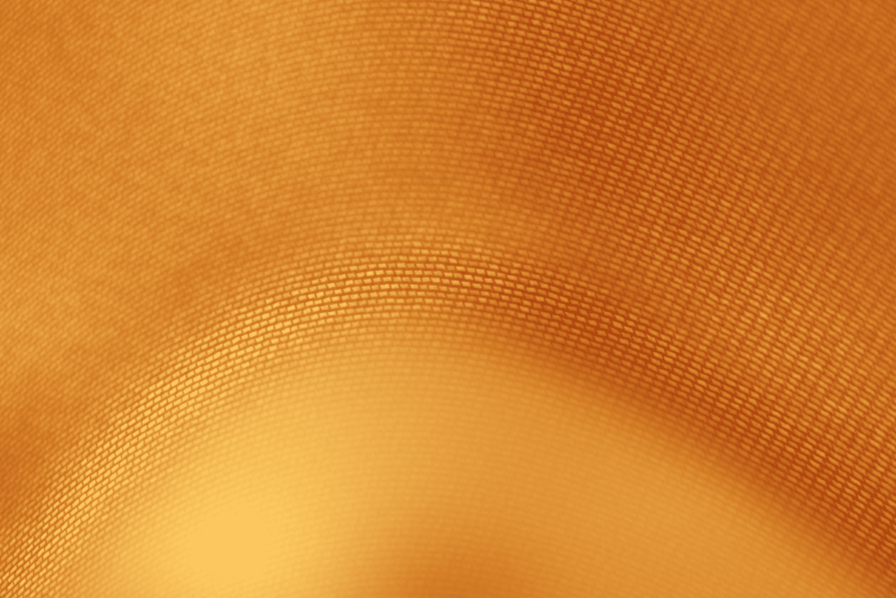
This texture is drawn by a Shadertoy shader. Its source:

```glsl
#define SHADE vec3(0.69, 0.28, 0.06)
#define CLOTH vec3(0.835, 0.50, 0.155)
#define SHEEN vec3(0.985, 0.78, 0.37)
#define STITCH vec2(0.0162, 0.0118)
#define CREST_TOP vec2(0.72, 0.54)
#define CREST_BEND 1.05
#define WEAVE_DEPTH 0.56
#define BLUR_DEPTH 0.17
#define COLUMN_LEAN 0.38
#define FIBRE 0.13
#define MOTTLE 0.08
#define DRAPE_CONTRAST 1.13

float hash(vec2 p) {
    vec3 q = fract(vec3(p.xyx) * 0.1031);
    q += dot(q, q.yzx + 33.33);
    return fract((q.x + q.y) * q.z);
}

float noise(vec2 p) {
    vec2 i = floor(p), f = fract(p);
    f = f * f * (3.0 - 2.0 * f);
    return mix(mix(hash(i), hash(i + vec2(1, 0)), f.x),
               mix(hash(i + vec2(0, 1)), hash(i + 1.0), f.x), f.y);
}

float glow(vec2 p, vec2 centre, vec2 radius) {
    vec2 d = (p - centre) / radius;
    return exp(-dot(d, d));
}

float bell(float x, float width) {
    return exp(-x * x / (width * width));
}

// Height of the fold: a parabola on the left, straightening to the right
float crestHeight(float x) {
    float d = x - CREST_TOP.x;
    return CREST_TOP.y - CREST_BEND * d * d / (1.0 + 0.7 * max(d, 0.0));
}

// Signed distance to the fold, positive above it
float crestDistance(vec2 p) {
    float e = 0.005;
    float slope = (crestHeight(p.x + e) - crestHeight(p.x - e)) / (2.0 * e);
    return (p.y - crestHeight(p.x)) / sqrt(1.0 + slope * slope);
}

// Broad light and shade over the draped cloth
float drapeTone(vec2 p, float s) {
    float above = mix(0.57, 0.33, smoothstep(0.48, 1.02, p.x + 0.12 * (p.y - 0.7)));
    above -= 0.13 * glow(p, vec2(1.02, 0.80), vec2(0.20, 0.22));
    above -= 0.05 * glow(p, vec2(1.40, 0.68), vec2(0.18, 0.12));
    above += 0.10 * glow(p, vec2(0.80, 0.61), vec2(0.16, 0.06));
    above += 0.08 * glow(p, vec2(1.32, 0.40), vec2(0.22, 0.14));
    above += 0.08 * glow(p, vec2(0.08, 0.45), vec2(0.20, 0.12));
    above += 0.06 * glow(p, vec2(0.40, 0.92), vec2(0.16, 0.14));
    above -= 0.10 * glow(p, vec2(0.0, 1.0), vec2(0.20, 0.25));
    above -= 0.12 * glow(p, vec2(0.0, 0.20), vec2(0.08, 0.12));
    above -= 0.06 * bell(s - 0.12, 0.06) * (1.0 - smoothstep(0.3, 0.7, p.x));

    float below = 0.58;
    below += 0.25 * glow(p, vec2(0.45, 0.27), vec2(0.32, 0.22));
    below += 0.30 * glow(p, vec2(0.38, 0.04), vec2(0.26, 0.16));
    below -= 0.20 * glow(p, vec2(0.74, -0.02), vec2(0.17, 0.14));
    below += 0.06 * glow(p, vec2(1.10, 0.14), vec2(0.25, 0.12));

    float tone = mix(below, above, smoothstep(-0.15, 0.08, s));

    // Shadow under the right arm, crisper on its lower side
    float offset = s + 0.065;
    float shadow = bell(offset, offset < 0.0 ? 0.075 : 0.095);
    tone -= 0.29 * shadow * smoothstep(0.62, 0.98, p.x);
    tone += 0.12 * bell(s + 0.01, 0.05) * (1.0 - smoothstep(0.3, 0.7, p.x))
                 * smoothstep(0.0, 0.15, p.x);
    return 0.5 + DRAPE_CONTRAST * (tone - 0.5);
}

// Staggered rows of rounded stitches that follow the fold, roughly zero on average
float weave(vec2 p, float focus) {
    vec2 q = vec2(p.x + COLUMN_LEAN * p.y, p.y - 0.66 * crestHeight(p.x) + 0.06 * p.x) / STITCH;
    float footprint = fwidth(q.y);
    q += 0.18 * (vec2(noise(p * 60.0), noise(p * 60.0 + 19.0)) - 0.5);
    float row = floor(q.y);
    q.x += 0.5 * mod(row, 2.0);
    vec2 cell = fract(q) - 0.5;
    cell.y -= 0.12 * cell.x;
    vec2 box = abs(cell) - vec2(0.25, 0.13);
    float d = length(max(box, 0.0)) + min(max(box.x, box.y), 0.0) - 0.16;
    float soft = mix(0.32, 0.15, focus) + 0.2 * footprint;
    float pill = 1.0 - smoothstep(-soft, soft, d);
    float lit = pill * (0.92 + 0.5 * cell.y + 0.35 * (hash(vec2(floor(q.x), row)) - 0.5));
    return (lit - 0.46) * (1.0 - smoothstep(0.5, 1.1, footprint));
}

vec3 clothColor(float tone) {
    tone = clamp(tone, 0.0, 1.0);
    return tone < 0.5 ? mix(SHADE, CLOTH, tone * 2.0)
                      : mix(CLOTH, SHEEN, tone * 2.0 - 1.0);
}

void mainImage(out vec4 fragColor, in vec2 fragCoord) {
    vec2 p = fragCoord / iResolution.y;
    p.x *= 1.5 * iResolution.y / iResolution.x;
    float s = crestDistance(p);

    // The sharp zone follows the fold and a slope to the upper right
    float slopeLine = (p.x - 0.92 - 0.66 * (1.0 - p.y)) * 0.83;
    float slopeFocus = bell(slopeLine, 0.20) * smoothstep(-0.10, 0.06, s);
    float focus = max(bell(s, s < 0.0 ? 0.075 : 0.06), 0.85 * slopeFocus);

    float depth = mix(BLUR_DEPTH, WEAVE_DEPTH, focus);
    depth *= mix(0.30, 1.0, smoothstep(-0.24, -0.04, s));
    float tone = drapeTone(p, s) + depth * weave(p, focus);

    // Soft mottling, then fine fibres
    float surface = smoothstep(-0.12, 0.1, s);
    tone += MOTTLE * (noise(p * 70.0) - 0.5) * surface;
    tone += FIBRE * (noise(p * 210.0) - 0.5) * (0.3 + 0.4 * surface + 0.8 * focus);
    fragColor = vec4(clothColor(tone), 1.0);
}
```
